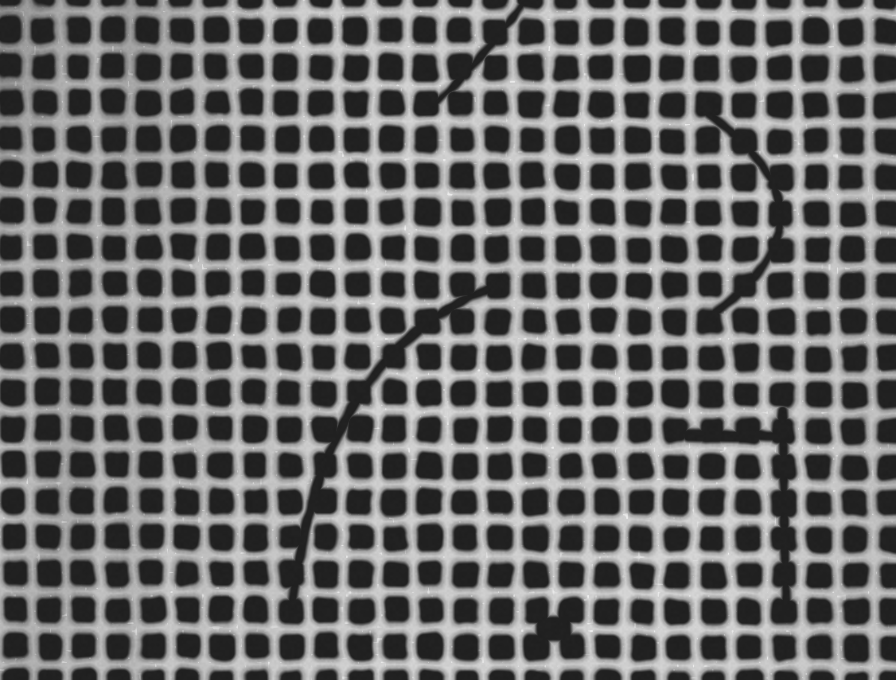
Reproduce this pattern procedurally as a WebGL 1 fragment shader.

```glsl
precision highp float;
// Pale woven mesh with rounded dark holes, soft grey shading and a few torn threads.

uniform vec2 u_resolution;

#define FIRST_HOLE vec2(0.0104, 0.0332)  // top left hole, canvas width = 1
#define PITCH vec2(0.03828, 0.04043)     // 26 holes across, 18 full rows down
#define STRETCH 0.00087                  // columns widen towards the right
#define SKEW 0.0095
#define HOLE_HALF vec2(0.350, 0.354)     // in units of one cell
#define CORNER 0.19
#define WOBBLE 0.055
#define BLUR 0.062
#define DARK 0.128
#define THREAD 0.81
#define GRAIN 0.035

float hash(vec2 p) {
  p = fract(p * vec2(0.1031, 0.1173));
  p += dot(p, p.yx + 33.33);
  return fract((p.x + p.y) * p.x * 7.31 + p.y * 17.7);
}

float noise(vec2 p) {
  vec2 i = floor(p), f = fract(p);
  f = f * f * (3.0 - 2.0 * f);
  float low = mix(hash(i), hash(i + vec2(1.0, 0.0)), f.x);
  float high = mix(hash(i + vec2(0.0, 1.0)), hash(i + 1.0), f.x);
  return mix(low, high, f.y);
}

float roundBox(vec2 p, vec2 halfSize, float radius) {
  vec2 d = abs(p) - halfSize + radius;
  return length(max(d, 0.0)) + min(max(d.x, d.y), 0.0) - radius;
}

float segment(vec2 p, vec2 a, vec2 b) {
  vec2 ab = b - a;
  return length(p - a - ab * clamp(dot(p - a, ab) / dot(ab, ab), 0.0, 1.0));
}

// Distance to a quadratic curve, walked in short chords
float curve(vec2 p, vec2 a, vec2 control, vec2 b) {
  float d = 100.0;
  vec2 previous = a;
  for (int i = 1; i <= 12; i++) {
    float t = float(i) / 12.0;
    vec2 next = mix(mix(a, control, t), mix(control, b, t), t);
    d = min(d, segment(p, previous, next));
    previous = next;
  }
  return d;
}

// Canvas position (y down) to cell coordinates, whole numbers at hole centres
vec2 toCells(vec2 p) {
  vec2 g = p - FIRST_HOLE;
  g.x -= SKEW * g.y;
  g.y -= 0.003 * g.x;
  g /= PITCH;
  g.x -= STRETCH * g.x * g.x;
  return g;
}

float holes(vec2 g) {
  vec2 sway = vec2(noise(g + 40.0), noise(g + 71.0)) - 0.5;
  vec2 bend = vec2(noise(g * 2.3 + 15.0), noise(g * 2.3 + 93.0)) - 0.5;
  vec2 q = g + WOBBLE * (sway + 1.6 * bend);
  vec2 local = fract(q + 0.5) - 0.5;
  float growth = 0.035 * (noise(g + 120.0) - 0.5);
  return roundBox(local, HOLE_HALF + growth, CORNER);
}

float tears(vec2 g) {
  float ragged = 0.07 * (noise(g * 3.1 + 55.0) - 0.5);
  float d = curve(g, vec2(14.95, -1.0), vec2(13.75, 0.7), vec2(12.15, 2.1)) - 0.11;
  d = min(d, curve(g, vec2(20.0, 2.25), vec2(23.95, 5.08), vec2(20.07, 7.8)) - 0.12);
  d = min(d, curve(g, vec2(14.05, 7.0), vec2(8.97, 8.7), vec2(8.0, 16.0)) - 0.14);
  d = min(d, segment(g, vec2(19.35, 11.15), vec2(22.0, 11.15)) - 0.16);
  d = min(d, segment(g, vec2(22.0, 10.45), vec2(22.05, 16.0)) - 0.13);
  d = min(d, roundBox(g - vec2(15.5, 16.5), vec2(0.50, 0.35), 0.1));
  return d + ragged;
}

// Broad light: dimmer on the left, with faint upright folds there
float lighting(vec2 p) {
  float left = 1.0 - smoothstep(0.05, 0.42, p.x);
  float folds = noise(vec2(p.x * 27.0 + p.y * 1.5, p.y * 2.0)) - 0.5;
  float light = 1.0 - left * (0.12 - 0.16 * folds);
  light -= 0.07 * left * (1.0 - smoothstep(0.0, 0.35, p.y));
  light -= 0.05 * smoothstep(0.8, 1.0, p.x);
  return light + 0.05 * (noise(p * 9.0) - 0.5);
}

void main() {
  vec2 p = vec2(gl_FragCoord.x, u_resolution.y - gl_FragCoord.y) / u_resolution.x;
  vec2 g = toCells(p);
  float d = min(holes(g), tears(g));

  // Threads: soft shoulders, bright crossings, fine grain and flecks
  float shade = mix(0.76, 1.0, smoothstep(0.0, 0.19, d));
  float thread = THREAD * shade * lighting(p);
  thread += GRAIN * (noise(p * 420.0) - 0.5);
  thread += 0.12 * smoothstep(0.87, 1.0, noise(p * 230.0 + 9.0));

  float pixel = 0.5 / (u_resolution.x * PITCH.x);
  float soft = max(BLUR, pixel);
  float dark = DARK + 0.012 * (noise(p * 300.0 + 31.0) - 0.5);
  gl_FragColor = vec4(vec3(mix(dark, thread, smoothstep(-soft, soft, d))), 1.0);
}
```
